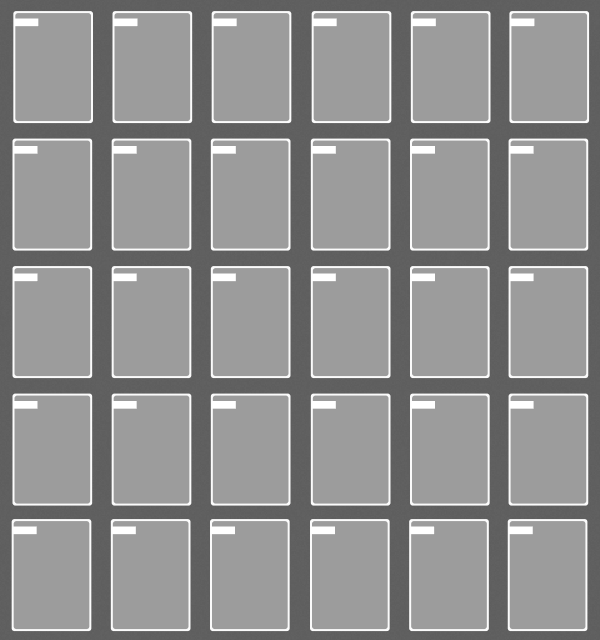
Write a Shadertoy shader that draws this pattern.

```glsl
#define GRID vec2(6.0, 5.0)
#define CANVAS_HEIGHT 768.0
#define PITCH vec2(119.0, 153.0)
#define FIRST_CENTER vec2(62.8, 80.5)
#define CARD_HALF vec2(47.8, 67.2)
#define BORDER 2.4
#define CORNER 3.4
#define LABEL_HALF vec2(14.4, 4.6)
#define GRAIN 0.012
#define GROUND_GRAY 0.374
#define CARD_GRAY 0.61
#define LINE_GRAY 0.985

float hash(vec2 p) {
    vec3 q = fract(vec3(p.xyx) * 0.1031);
    q += dot(q, q.yzx + 33.33);
    return fract((q.x + q.y) * q.z);
}

float roundedBox(vec2 p, vec2 halfSize, float radius) {
    vec2 d = abs(p) - halfSize + radius;
    return length(max(d, 0.0)) + min(max(d.x, d.y), 0.0) - radius;
}

float coverage(float dist, float pixel) {
    return clamp(0.5 - dist / pixel, 0.0, 1.0);
}

// Regular grid with slight shifts of single rows and columns
vec2 cardCenter(vec2 id) {
    vec2 center = FIRST_CENTER + id * PITCH;
    float lastRow = step(3.5, id.y);
    center.x += step(2.5, id.x) - 0.7 * step(4.5, id.x);
    center.x += 1.0 - step(0.5, id.y) - lastRow;
    center.y -= 2.4 * lastRow;
    return center;
}

void mainImage(out vec4 fragColor, in vec2 fragCoord) {
    float pixel = CANVAS_HEIGHT / iResolution.y;
    vec2 pos = vec2(fragCoord.x, iResolution.y - fragCoord.y) * pixel;

    // Card-local position, y pointing down
    vec2 id = floor((pos - vec2(2.0, 4.0)) / PITCH);
    id = clamp(id, vec2(0.0), GRID - 1.0);
    vec2 p = pos - cardCenter(id);

    // Ground with faint fine grain
    float gray = GROUND_GRAY + GRAIN * (hash(floor(pos / 1.5)) - 0.5);

    // Outline and filling
    float outer = roundedBox(p, CARD_HALF, CORNER);
    float inner = roundedBox(p, CARD_HALF - BORDER, CORNER);
    gray = mix(gray, LINE_GRAY, coverage(outer, pixel));
    gray = mix(gray, CARD_GRAY, coverage(inner, pixel));

    // Label joined to the left border
    vec2 labelCenter = vec2(LABEL_HALF.x + 1.2, LABEL_HALF.y + 8.9) - CARD_HALF;
    float label = roundedBox(p - labelCenter, LABEL_HALF, 0.6);
    gray = mix(gray, 1.0, coverage(label, pixel));

    fragColor = vec4(vec3(gray), 1.0);
}
```
